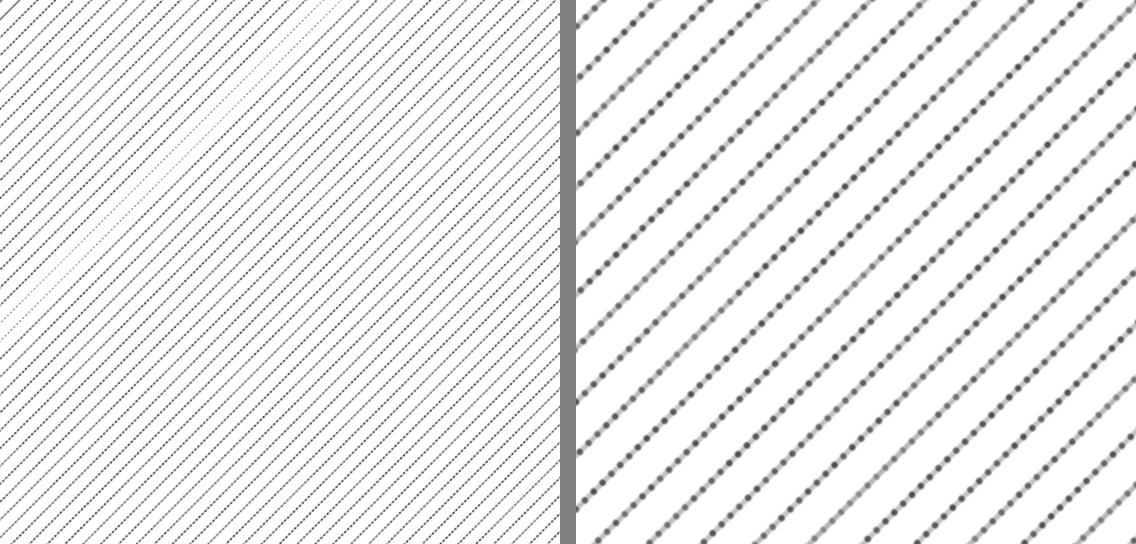
Left: the whole. Right: its middle third, enlarged.
A WebGL 1 fragment shader for this pattern:

```glsl
precision highp float;

uniform vec2 u_resolution;

// Lengths are fractions of the canvas width
#define LINES_ACROSS 31.35
#define LINE_PHASE 0.105
#define DOTS_PER_WIDTH 190.0
#define DOT_RADIUS 0.0019
#define DOT_STRETCH 1.12
#define EDGE_SOFTNESS 0.0022
#define INK_GRAY 0.30
#define WORN_LINE 18.5
#define WORN_RADIUS 0.75
#define WORN_STRENGTH 0.70
#define PATCHES 17.0

const float ROOT_HALF = 0.70710678;

float hash(vec2 p) {
  vec3 q = fract(p.xyx * vec3(0.1031, 0.1030, 0.0973));
  q += dot(q, q.yzx + 33.33);
  return fract((q.x + q.y) * q.z);
}

// Smooth random value along one line
float lineNoise(float t, float line) {
  float cell = floor(t);
  float f = smoothstep(0.0, 1.0, t - cell);
  return mix(hash(vec2(cell + 80.0, line)), hash(vec2(cell + 81.0, line)), f);
}

// Soft filled shape, never sharper than one pixel
float softFill(float dist, float radius, float pixel) {
  float halfEdge = max(0.5 * EDGE_SOFTNESS, 0.7 * pixel);
  return 1.0 - smoothstep(radius - halfEdge, radius + halfEdge, dist);
}

void main() {
  float pixel = 1.0 / u_resolution.x;
  vec2 fromTopLeft = vec2(gl_FragCoord.x, u_resolution.y - gl_FragCoord.y) * pixel;

  // Nearest diagonal line, and position across and along it
  float lineCoord = (fromTopLeft.x + fromTopLeft.y) * LINES_ACROSS - LINE_PHASE;
  float line = floor(lineCoord + 0.5);
  float across = (lineCoord - line) / LINES_ACROSS * ROOT_HALF;
  float along = 0.5 * (fromTopLeft.x - fromTopLeft.y);

  // Nearest dot, with a random shift for each line
  float dotCoord = along * DOTS_PER_WIDTH + hash(vec2(line, 7.0));
  float dotIndex = floor(dotCoord);
  float alongDot = (dotCoord - dotIndex - 0.5) / DOTS_PER_WIDTH / ROOT_HALF;

  // Two neighbouring lines are worn thin and pale
  float worn = 1.0 - step(0.75, abs(line - WORN_LINE));
  float radius = DOT_RADIUS * mix(1.0, WORN_RADIUS, worn);

  // Uneven printing: patches where the dots pale and run together
  float patchiness = smoothstep(0.4, 1.0, lineNoise(along * PATCHES, line));
  float grain = hash(vec2(dotIndex + 300.0, line));
  float strength = (1.0 - 0.25 * patchiness) * mix(0.85, 1.0, grain);
  strength *= mix(1.0, WORN_STRENGTH, worn);

  vec2 offset = vec2(across, alongDot / DOT_STRETCH);
  float dots = strength * softFill(length(offset), radius, pixel);
  float stroke = softFill(abs(across), 0.8 * radius, pixel);
  float bridge = stroke * mix(0.34, 0.42, patchiness) * mix(1.0, 0.3, worn);

  // The corner line is continuous
  float corner = 1.0 - step(1.5, line);
  float ink = mix(max(dots, bridge), 0.75 * stroke, corner);

  gl_FragColor = vec4(vec3(mix(1.0, INK_GRAY, ink)), 1.0);
}
```
